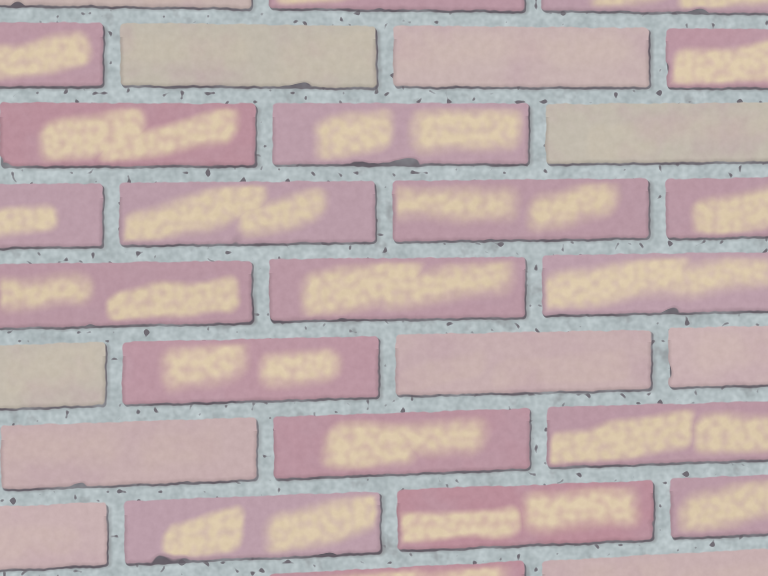
A Shadertoy shader for this texture:

```glsl
// A weathered running-bond wall of pale pink, tan and mauve bricks in grey mortar.
// A slightly converging grid gives each brick an id; hashes pick its tone and its
// cream streaks, while gradient noise roughens edges, grain, mortar and shadows.

const vec3 PINK = vec3(0.78, 0.69, 0.69);
const vec3 TAN = vec3(0.76, 0.73, 0.68);
const vec3 MAUVE = vec3(0.73, 0.62, 0.66);
const vec3 ROSE = vec3(0.72, 0.55, 0.59);
const vec3 CREAM = vec3(0.87, 0.80, 0.68);
const vec3 MORTAR = vec3(0.70, 0.74, 0.75);
const vec3 GREY = vec3(0.54, 0.55, 0.56);
const vec3 SHADOW = vec3(0.37, 0.34, 0.37);

const float BRICK_PITCH = 0.474;   // width of one brick plus its joint
const float JOINT = 0.030;         // width of a vertical joint

vec2 hash2(vec2 p) {
    vec3 q = fract(p.xyx * vec3(0.1031, 0.1030, 0.0973));
    q += dot(q, q.yzx + 33.33);
    return fract((q.xx + q.yz) * q.zy);
}

vec2 gradientAt(vec2 cell) {
    float angle = 6.2832 * hash2(cell).x;
    return vec2(cos(angle), sin(angle));
}

// Gradient noise, roughly -0.7 to 0.7
float noise(vec2 p) {
    vec2 i = floor(p), f = fract(p);
    vec2 w = f * f * f * (f * (f * 6.0 - 15.0) + 10.0);
    vec2 e = vec2(1.0, 0.0);
    float low = mix(dot(gradientAt(i), f), dot(gradientAt(i + e), f - e), w.x);
    float high = mix(dot(gradientAt(i + e.yx), f - e.yx),
                     dot(gradientAt(i + 1.0), f - 1.0), w.x);
    return mix(low, high, w.y);
}

float fbm(vec2 p) {
    float sum = 0.0, amplitude = 0.6;
    for (int i = 0; i < 4; i++) {
        sum += amplitude * noise(p);
        p = p * 2.1 + 17.3;
        amplitude *= 0.55;
    }
    return sum;
}

float roundedBox(vec2 p, vec2 halfSize, float radius) {
    vec2 d = abs(p) - halfSize + radius;
    return length(max(d, 0.0)) + min(max(d.x, d.y), 0.0) - radius;
}

// Position inside the brick (xy) and brick id (zw); courses converge to the right
vec4 brickCell(vec2 p, float coursePitch) {
    float course = (1.0 - p.y - 0.094 - 0.0052 * p.x) / coursePitch + 0.5;
    float row = floor(course);
    float shift = 0.196 + 0.259 * mod(row, 2.0) + 0.012 * (hash2(vec2(row, 7.0)).x - 0.5);
    float column = (p.x - shift) / BRICK_PITCH;
    vec2 local = vec2(fract(column) - 0.5, 0.5 - fract(course));
    return vec4(local * vec2(BRICK_PITCH, coursePitch), floor(column), row);
}

// Soft slanted cream streaks, up to two on a brick
float streaks(vec2 local, vec2 id, vec2 p) {
    float mask = 0.0;
    local += 0.012 * vec2(noise(p * 13.0), noise(p * 13.0 + 40.0));
    for (float i = 0.0; i < 2.0; i++) {
        vec2 place = hash2(id + 31.0 + 9.0 * i);
        vec2 form = hash2(id + 57.0 + 5.0 * i);
        vec2 q = local - vec2((i - 0.5) * 0.20 + (place.x - 0.5) * 0.10, (place.y - 0.5) * 0.03);
        q.y -= q.x * mix(-0.04, 0.25, form.x);
        vec2 size = vec2(mix(0.06, 0.13, form.y), mix(0.022, 0.038, place.x));
        float softness = mix(0.008, 0.022, place.y);
        mask = max(mask, 1.0 - smoothstep(-softness, softness, roundedBox(q, size, 0.02)));
    }
    return mask;
}

vec3 brickColor(vec2 local, vec2 id, vec2 p, float edge) {
    vec2 kind = hash2(id + 11.0);
    vec2 tint = hash2(id + 83.0);
    float streaky = step(0.45, kind.x);
    vec3 plain = mix(PINK, TAN, smoothstep(0.35, 0.75, kind.y));
    vec3 color = mix(plain, mix(MAUVE, ROSE, tint.x * tint.x), streaky);
    color = mix(color, MAUVE, 0.45 * smoothstep(-0.1, 0.5, fbm(p * 7.0 + id)));
    float cream = streaks(local, id, p) * smoothstep(0.0, 0.014, -edge);
    cream *= 0.9 + 0.5 * noise(p * 60.0);
    color = mix(color, CREAM, clamp(cream, 0.0, 1.0) * mix(0.12, 0.95, streaky));
    color *= 1.0 - 0.10 * smoothstep(-0.008, 0.0, edge) * step(local.y, 0.03);
    return color + 0.035 * fbm(p * 70.0) + 0.02 * (tint.y - 0.5);
}

vec3 mortarColor(vec2 p) {
    vec3 color = MORTAR + 0.10 * fbm(p * 28.0) + 0.06 * noise(p * 110.0);
    color = mix(color, GREY, 0.6 * smoothstep(0.15, 0.5, fbm(p * 17.0 + 5.0)));
    return mix(color, SHADOW, 0.8 * smoothstep(0.36, 0.52, noise(p * 65.0)));
}

void mainImage(out vec4 fragColor, in vec2 fragCoord) {
    vec2 p = fragCoord / iResolution.y;
    float pixel = 1.0 / iResolution.y;
    float coursePitch = 0.1401 - 0.0083 * p.x;
    vec4 cell = brickCell(p, coursePitch);
    vec2 local = cell.xy, id = cell.zw;

    // Rough outline with occasional chips along the lower edge
    vec2 halfSize = vec2(0.5 * (BRICK_PITCH - JOINT), 0.394 * coursePitch);
    local.y += local.x * 0.016 * (hash2(id + 3.0).y - 0.5);
    float rough = 0.0025 * noise(p * 22.0) + 0.0018 * noise(p * 85.0);
    float chip = 0.012 * smoothstep(0.36, 0.6, noise(p * 16.0 + 9.0)) * step(local.y, 0.0);
    float edge = roundedBox(local, halfSize, 0.007) + rough + chip;

    // Mortar, with a broad grey shade and a thin dark line to the lower right of bricks
    float broad = roundedBox(local - vec2(0.007, -0.005), halfSize, 0.008) + rough;
    float thin = roundedBox(local - vec2(0.0025, -0.0035), halfSize, 0.007) + rough;
    float wear = clamp(0.65 + 1.1 * fbm(p * 12.0 + 70.0), 0.0, 1.0);
    vec3 color = mortarColor(p);
    color = mix(color, GREY, 0.75 * wear * (1.0 - smoothstep(-0.003, 0.005, broad)));
    color = mix(color, SHADOW, (0.35 + 0.6 * wear) * (1.0 - smoothstep(-0.001, 0.002, thin)));

    float brickMask = 1.0 - smoothstep(-pixel, pixel, edge);
    color = mix(color, brickColor(local, id, p, edge), brickMask);
    fragColor = vec4(clamp(color, 0.0, 1.0), 1.0);
}
```
